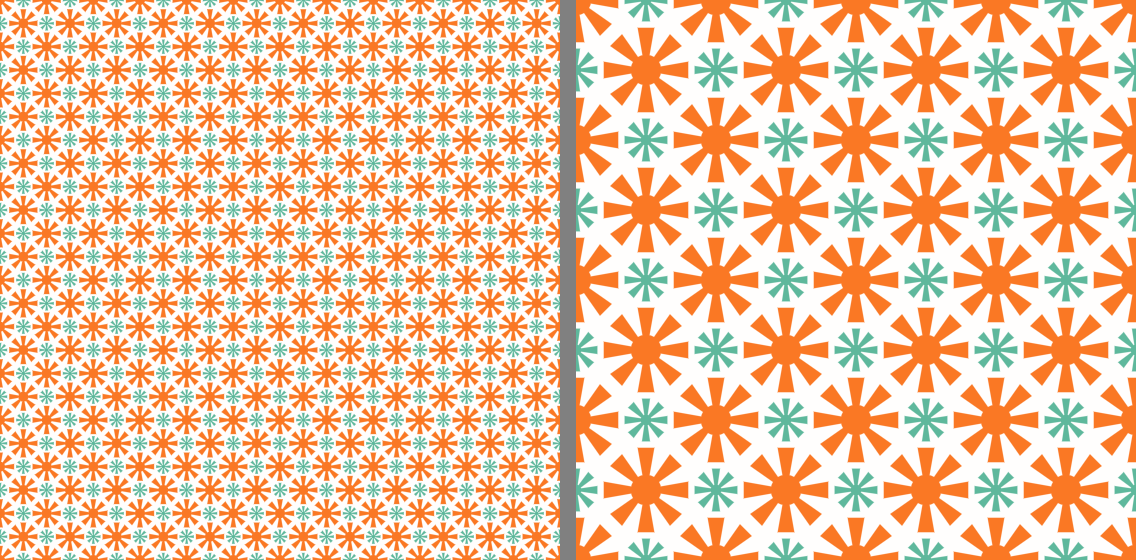
Left, the full canvas; right, a detail of the centre.
Give the GLSL for this pattern, as a Shadertoy shader.

```glsl
// Lengths are fractions of one repeat.
const float REPEATS = 12.0;
const vec3 PAPER = vec3(1.0, 0.997, 0.993);
const vec3 ORANGE = vec3(0.98, 0.47, 0.14);
const vec3 GREEN = vec3(0.37, 0.72, 0.61);

// Burst proportions: tip radius, core radius, inner and outer ray half-width
const vec4 LARGE_BURST = vec4(0.302, 0.109, 0.026, 0.060);
const vec4 SMALL_BURST = vec4(0.153, 0.040, 0.0125, 0.029);

const float FOLD_ANGLE = radians(22.5);

// Distance to a round core with eight flared, flat-ended rays
float burstDistance(vec2 p, vec4 burst) {
    // Fold all eight rays onto the x axis
    p = abs(p);
    if (p.y > p.x) p = p.yx;
    vec2 foldNormal = vec2(-sin(FOLD_ANGLE), cos(FOLD_ANGLE));
    p -= 2.0 * max(dot(p, foldNormal), 0.0) * foldNormal;

    float slope = (burst.w - burst.z) / (burst.x - burst.y);
    float halfWidth = burst.z + slope * (p.x - burst.y);
    float side = (abs(p.y) - halfWidth) / sqrt(1.0 + slope * slope);
    float ray = max(side, p.x - burst.x);
    return min(ray, length(p) - burst.y);
}

// Position relative to the nearest point of a unit lattice
vec2 wrapCell(vec2 p) {
    return fract(p + 0.5) - 0.5;
}

float coverage(float dist, float pixel) {
    return 1.0 - smoothstep(-0.75 * pixel, 0.75 * pixel, dist);
}

void mainImage(out vec4 fragColor, in vec2 fragCoord) {
    vec2 p = fragCoord / iResolution.xy * REPEATS;
    float pixel = REPEATS / min(iResolution.x, iResolution.y);

    // Two offset lattices per colour form a checkerboard of bursts
    float large = 1.0;
    float small = 1.0;
    for (int i = 0; i < 2; i++) {
        vec2 q = p + 0.5 * float(i);
        large = min(large, burstDistance(wrapCell(q), LARGE_BURST));
        small = min(small, burstDistance(wrapCell(q + vec2(0.5, 0.0)), SMALL_BURST));
    }

    vec3 color = mix(PAPER, GREEN, coverage(small, pixel));
    color = mix(color, ORANGE, coverage(large, pixel));
    fragColor = vec4(color, 1.0);
}
```
